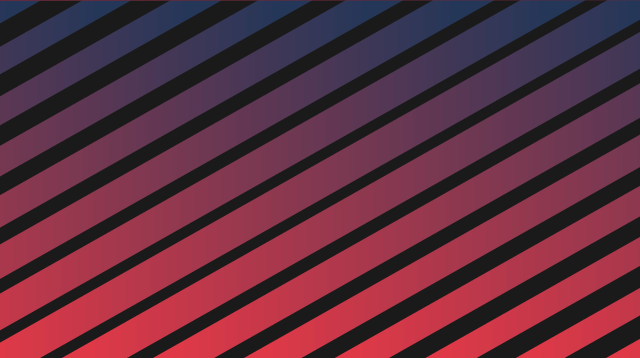
Give the GLSL for this background, as a Shadertoy shader.

```glsl
// Slanted dark bars, thinnest mid-canvas, over ribbons that fade from red to navy.
#define SLOPE 0.564      // rise of the bars per unit of width
#define FIRST 0.0981     // depth of the first bar on the left edge
#define PERIOD 0.1403    // vertical spacing of the bars
#define MID_BAR 6.5      // index about which the bar widths mirror
#define THIN 0.0307      // vertical width of a bar at the middle
#define GROWTH 0.00721   // widening per bar away from the middle
#define EASE 0.00029     // slows the widening toward the corners
#define TONES 48.0       // faint colour steps along each ribbon
#define EDGE_LINE 0.0024 // height of the thin line on the top edge

const vec3 INK  = vec3(0.102, 0.102, 0.102);
const vec3 NAVY = vec3(0.135, 0.215, 0.350);
const vec3 RED  = vec3(0.870, 0.222, 0.280);
const vec3 RIM  = vec3(0.420, 0.160, 0.220);

// Vertical width of the bar with the given index
float barWidth(float index) {
    float away = abs(index - MID_BAR);
    return THIN + away * (GROWTH - EASE * away);
}

// Ribbon colour: navy at the top end, red at the bottom end
vec3 ribbonColor(float depth) {
    float t = clamp(depth, 0.0, 1.0);
    float stepped = (floor(t * TONES) + 0.5) / TONES;
    return mix(NAVY, RED, mix(t, stepped, 0.7));
}

void mainImage(out vec4 fragColor, in vec2 fragCoord) {
    float pixel = 1.0 / iResolution.y;
    vec2 p = fragCoord * pixel;
    float depth = 1.0 - p.y;

    // Position across the slanted repeats
    float across = depth + SLOPE * p.x;
    float cell = (across - FIRST) / PERIOD;

    // Each ribbon takes its colour from its own centre line
    float ribbonCentre = FIRST + (floor(cell) + 0.5) * PERIOD;
    vec3 color = ribbonColor(ribbonCentre - SLOPE * p.x);

    // Nearest bar, with its distance measured at right angles
    float index = floor(cell + 0.5);
    float dist = abs(cell - index) * PERIOD - 0.5 * barWidth(index);
    dist *= inversesqrt(1.0 + SLOPE * SLOPE);
    color = mix(INK, color, clamp(dist / pixel + 0.5, 0.0, 1.0));

    // Thin reddish line along the top edge, fading to the right
    float rim = clamp((EDGE_LINE - depth) / pixel + 0.5, 0.0, 1.0);
    color = mix(color, RIM, rim * (1.0 - 0.4 * p.x));

    fragColor = vec4(color, 1.0);
}
```
